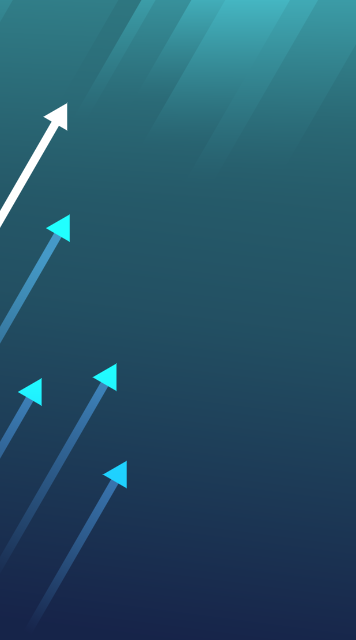
A WebGL 1 fragment shader for this background:

```glsl
precision highp float;
// Slanted arrows climbing over a navy-to-teal gradient, lit by oblique beams from above.

uniform vec2 u_resolution;

#define DIRECTION vec2(0.5, 0.8660)
#define GRADIENT_TILT 0.13
#define HEAD_LENGTH 0.0372
#define HEAD_HALF_WIDTH 0.0215
#define SHAFT_HALF_WIDTH 0.0066
#define AMBIENT_LIGHT 0.22
#define NAVY vec3(0.088, 0.140, 0.288)
#define DEEP_TEAL vec3(0.135, 0.310, 0.385)
#define TEAL vec3(0.165, 0.420, 0.455)
#define GLOW vec3(0.290, 0.770, 0.820)
#define CYAN vec3(0.130, 1.000, 1.000)
#define SHAFT_BLUE vec3(0.270, 0.600, 0.780)

// Antialiased coverage of a signed distance
float cover(float dist) {
    return clamp(0.5 - dist * u_resolution.y, 0.0, 1.0);
}

// Light that fades out with depth below the top edge
float fade(float depth, float reach) {
    return pow(clamp(1.0 - depth / reach, 0.0, 1.0), 1.4);
}

// Slanted band between two positions measured along the top edge
float beam(vec2 p, float left, float right, float reach, float gain) {
    float depth = 1.0 - p.y;
    float s = p.x + depth * DIRECTION.x / DIRECTION.y;
    float band = max(left - s, s - right) * DIRECTION.y;
    return gain * cover(band) * fade(depth, reach);
}

vec3 backdrop(vec2 p) {
    float h = p.y + GRADIENT_TILT * (p.x - 0.277);
    vec3 lower = mix(NAVY, DEEP_TEAL, clamp(h * 2.0, 0.0, 1.0));
    return mix(lower, TEAL, clamp(h * 2.0 - 1.0, 0.0, 1.0));
}

float skylight(vec2 p) {
    float light = AMBIENT_LIGHT * fade(1.0 - p.y, 0.32);
    light += beam(p, -0.500, 0.020, 0.15, 0.14);
    light += beam(p, 0.185, 0.221, 0.17, -0.09);
    light += beam(p, 0.221, 0.243, 0.19, 0.34);
    light += beam(p, 0.243, 0.299, 0.17, 0.20);
    light += beam(p, 0.299, 0.352, 0.16, 0.52);
    light += beam(p, 0.352, 0.453, 0.23, 0.62);
    light += beam(p, 0.453, 0.497, 0.29, 0.48);
    light += beam(p, 0.497, 0.596, 0.27, 0.32);
    light += beam(p, 0.596, 1.500, 0.21, 0.20);
    return clamp(light, 0.0, 1.0);
}

// Arrow ending at tip, with a shaft that dissolves over its reach
vec3 arrow(vec3 base, vec2 p, vec2 tip, float reach, vec3 shaftColor, vec3 headColor) {
    vec2 q = tip - p;
    float along = dot(q, DIRECTION);
    float across = abs(q.x * DIRECTION.y - q.y * DIRECTION.x);

    float shaft = max(across - SHAFT_HALF_WIDTH, HEAD_LENGTH * 0.8 - along);
    float opacity = clamp(1.15 * (1.0 - along / reach), 0.0, 1.0);
    base = mix(base, shaftColor, cover(shaft) * opacity);

    vec2 sideNormal = normalize(vec2(HEAD_LENGTH, -HEAD_HALF_WIDTH));
    float head = max(dot(vec2(across, along), sideNormal), along - HEAD_LENGTH);
    return mix(base, headColor, cover(head));
}

void main() {
    vec2 p = gl_FragCoord.xy / u_resolution.y;
    vec3 color = mix(backdrop(p), GLOW, skylight(p));

    // Heads and shafts turn bluer toward the bottom
    float low = smoothstep(0.45, 0.25, p.y);
    vec3 headColor = mix(CYAN, vec3(0.12, 0.82, 1.0), low);
    vec3 shaftColor = mix(SHAFT_BLUE, vec3(0.22, 0.45, 0.68), smoothstep(0.6, 0.25, p.y));

    color = arrow(color, p, vec2(0.105, 0.839), 9.0, vec3(1.0), vec3(1.0));
    color = arrow(color, p, vec2(0.109, 0.665), 0.55, shaftColor, headColor);
    color = arrow(color, p, vec2(0.065, 0.409), 0.36, shaftColor, headColor);
    color = arrow(color, p, vec2(0.182, 0.432), 0.39, shaftColor, headColor);
    color = arrow(color, p, vec2(0.198, 0.280), 0.31, shaftColor, headColor);

    gl_FragColor = vec4(color, 1.0);
}
```
